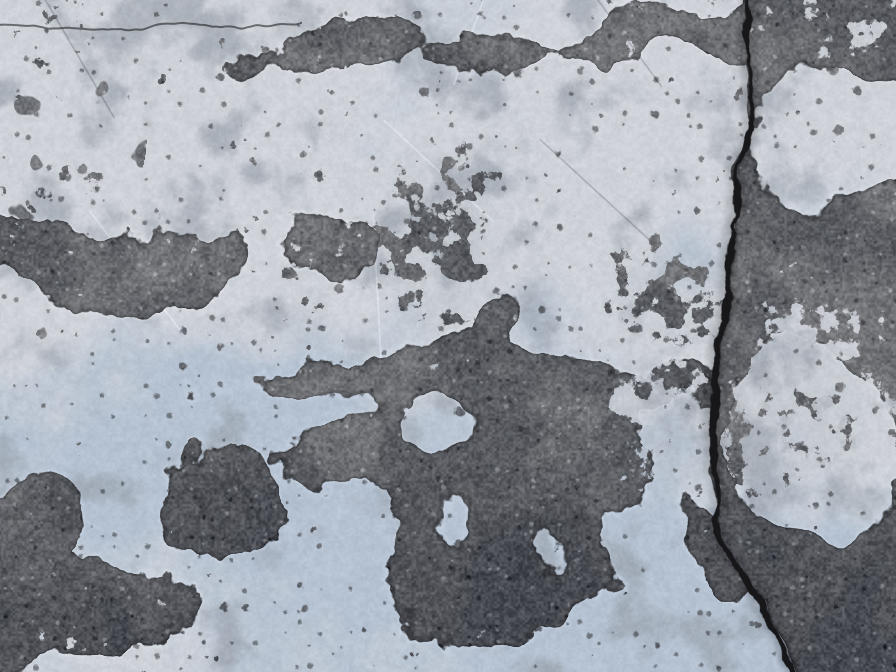
Write a Shadertoy shader that draws this texture.

```glsl
// Weathered wall: pale paint peeling off grainy grey concrete, split by a crack.
#define PAINT_COOL vec3(0.71, 0.76, 0.82)
#define PAINT_PALE vec3(0.81, 0.825, 0.85)
#define PAINT_DIRTY vec3(0.58, 0.61, 0.65)
#define STONE_LIGHT vec3(0.45, 0.455, 0.47)
#define STONE_MID vec3(0.35, 0.36, 0.38)
#define STONE_DAMP vec3(0.24, 0.25, 0.28)
#define EDGE_ROUGHNESS 0.085
#define STONE_GRAIN 0.22
#define PAINT_GRAIN 0.07
#define CRACK_WIDTH 0.0042

float hash(vec2 p) {
    vec3 q = fract(p.xyx * 0.1031);
    q += dot(q, q.yzx + 33.33);
    return fract((q.x + q.y) * q.z);
}

float noise(vec2 p) {
    vec2 i = floor(p), f = fract(p);
    f = f * f * (3.0 - 2.0 * f);
    vec2 e = vec2(0, 1);
    return mix(mix(hash(i), hash(i + e.yx), f.x),
               mix(hash(i + e), hash(i + e.yy), f.x), f.y);
}

float fbm(vec2 p) {
    float sum = 0.0, amp = 0.5;
    p += 40.0;
    for (int i = 0; i < 5; i++) {
        sum += amp * noise(p);
        p = mat2(1.6, 1.2, -1.2, 1.6) * p + 7.3;
        amp *= 0.5;
    }
    return sum / 0.97;
}

// Ellipse, positive inside, roughly in canvas units
float patchAt(vec2 p, float x, float y, float w, float h) {
    return (1.0 - length((p - vec2(x, y)) / vec2(w, h))) * min(w, h);
}

// Soft ellipse, 1 at the centre
float zone(vec2 p, float x, float y, float w, float h) {
    return smoothstep(0.0, 0.7, 1.0 - length((p - vec2(x, y)) / vec2(w, h)));
}

// One ragged spot per grid cell, kept only in a share of the cells
float spots(vec2 p, float scale, float share) {
    p *= scale;
    vec2 id = floor(p);
    vec2 c = 0.3 + 0.4 * vec2(hash(id + 3.7), hash(id + 9.1));
    float r = mix(0.07, 0.26, hash(id + 5.3)) + 0.16 * (noise(p * 7.0) - 0.5);
    float aa = 1.2 * scale / iResolution.y;
    return smoothstep(aa, -aa, length(fract(p) - c) - r) * step(hash(id), share);
}

float crackX(float y) {
    return mix(1.06, 1.11, smoothstep(0.3, 0.85, y)) + 0.5 * max(0.23 - y, 0.0)
         + 0.035 * (fbm(vec2(y * 11.0, 3.0)) - 0.5);
}

// Large areas where the paint has come off, positive on bare stone
float peeling(vec2 p, float side, float rough) {
    float d = patchAt(p, 0.53, 0.94, 0.10, 0.05);              // upper seam
    d = max(d, patchAt(p, 0.85, 0.925, 0.31, 0.024));
    d = max(d, patchAt(p, 0.15, 0.60, 0.19, 0.065));           // left hollow
    d = max(d, patchAt(p, 0.48, 0.65, 0.045, 0.042));
    d = max(d, patchAt(p, 0.745, 0.52, 0.024, 0.06));
    d = max(d, patchAt(p, 0.68, 0.435, 0.42, 0.048));          // middle band
    d = max(d, patchAt(p, 0.76, 0.33, 0.21, 0.14));
    d = max(d, patchAt(p, 0.73, 0.15, 0.165, 0.12));
    d = max(d, patchAt(p, 0.50, 0.31, 0.10, 0.06));
    d = max(d, patchAt(p, 0.32, 0.26, 0.10, 0.075));           // lower left
    d = max(d, patchAt(p, 0.04, 0.22, 0.09, 0.08));
    d = max(d, patchAt(p, 0.12, 0.10, 0.17, 0.08));
    d = max(d, patchAt(p, 1.05, 0.17, 0.06, 0.06));
    d = max(d + rough, side + 0.3 * rough);                    // right of crack
    // Paint that still holds
    float kept = patchAt(p, 1.27, 0.81, 0.17, 0.10);
    kept = max(kept, patchAt(p, 1.21, 0.34, 0.13, 0.13));
    kept = max(kept, patchAt(p, 0.48, 0.39, 0.11, 0.024));
    kept = max(kept, patchAt(p, 0.655, 0.365, 0.055, 0.035));
    kept = max(kept, patchAt(p, 0.695, 0.235, 0.024, 0.036));
    kept = max(kept, patchAt(p, 0.81, 0.175, 0.022, 0.032));
    return min(d, -kept + 0.7 * rough);
}

void mainImage(out vec4 fragColor, in vec2 fragCoord) {
    vec2 p = fragCoord / iResolution.y;
    float px = 1.0 / iResolution.y;
    float broad = fbm(p * 3.0), ragged = fbm(p * 11.0 + 5.0), fine = fbm(p * 42.0);
    float side = p.x - crackX(p.y);

    // Peeled areas with wandering outlines
    vec2 warp = vec2(fbm(p * 6.0 + 11.0), fbm(p * 6.0 + 27.0)) - 0.5;
    float rough = EDGE_ROUGHNESS * (ragged - 0.5) + 0.016 * (fine - 0.5);
    float d = peeling(p + 0.12 * warp, side, rough);
    float bare = smoothstep(-px, px, d);

    // Speckled wear in the paint, and paint flecks left on the stone
    float wear = max(zone(p, 0.66, 0.64, 0.13, 0.19), 0.8 * zone(p, 0.45, 0.56, 0.06, 0.11));
    wear = max(wear, 0.85 * zone(p, 1.01, 0.56, 0.15, 0.13));
    wear = max(wear, 0.75 * zone(p, 1.17, 0.40, 0.16, 0.17));
    float frost = max(zone(p, 0.98, 0.36, 0.13, 0.15), zone(p, 1.20, 0.42, 0.17, 0.20));
    frost = max(frost, 0.5 * zone(p, 1.25, 0.97, 0.18, 0.10));
    float patchy = fine + 0.5 * (ragged - 0.5);
    bare = max(bare, smoothstep(-0.03, 0.03, patchy - 0.83 + 0.36 * wear));
    float fleck = fbm(p * 48.0 + 60.0) + 0.5 * (broad - 0.5);
    bare *= 1.0 - 0.9 * smoothstep(-0.04, 0.04, fleck - 0.86 + 0.36 * frost);

    // Small chips and splashed blots
    float blots = spots(p, 11.0, 0.75) * step(0.1, zone(p, 0.08, 0.79, 0.16, 0.16));
    bare = max(bare, 0.85 * max(blots, spots(p + 2.3, 34.0, 0.07)));

    // Paint
    float grain = noise(p * 290.0) - 0.5, coarse = noise(p * 130.0) - 0.5;
    float warmth = smoothstep(0.36, 0.62, broad + 0.3 * (p.y - 0.5) + 0.25 * (ragged - 0.5));
    vec3 paint = mix(PAINT_COOL, PAINT_PALE, warmth);
    float dirt = smoothstep(0.52, 0.8, fbm(p * 15.0 + 80.0)) + 0.45 * max(wear, frost) * fine;
    paint = mix(paint, PAINT_DIRTY, 0.6 * clamp(dirt, 0.0, 1.0));
    paint += PAINT_GRAIN * (0.5 * grain + 0.5 * coarse);
    paint += 0.035 * smoothstep(-0.008, 0.0, d);
    paint *= 1.0 - 0.4 * spots(p + 7.0, 62.0, 0.1);

    // Hairline scratches, pale and dark in turn
    for (int i = 0; i < 7; i++) {
        float k = float(i);
        vec2 mid = vec2(1.05 * hash(vec2(k, 4.0)), 0.5 + 0.5 * hash(vec2(k, 8.0)));
        float a = 0.8 + 1.6 * hash(vec2(k, 15.0));
        vec2 dir = vec2(cos(a), sin(a)), q = p - mid;
        float along = clamp(dot(q, dir), -0.11, 0.11);
        float line = smoothstep(0.0022, 0.0004, length(q - dir * along));
        paint += line * (mod(k, 2.0) < 0.5 ? 0.06 : -0.13);
    }
    float hair = abs(p.y - 0.965 - 0.05 * (fbm(vec2(p.x * 7.0, 1.0)) - 0.5));
    paint *= 1.0 - 0.5 * smoothstep(0.0025, 0.0005, hair) * step(p.x, 0.45);

    // Stone: mottled, damp near the ground, with sand and pebbles
    vec3 stone = mix(STONE_MID, STONE_LIGHT, smoothstep(0.38, 0.6, fbm(p * 8.0 + 31.0)));
    float damp = smoothstep(0.32, 0.1, p.y + 0.4 * (broad - 0.5));
    stone = mix(stone, STONE_DAMP, 0.65 * damp);
    stone += STONE_GRAIN * (0.6 * grain + 0.4 * coarse);
    stone += 0.17 * spots(p + 4.0, 75.0, 0.13) - 0.13 * spots(p + 1.0, 68.0, 0.16);
    stone *= 1.0 - 0.28 * smoothstep(0.007, 0.0, d) * step(0.0, d);

    // Main crack
    vec3 col = mix(paint, stone, bare);
    float gap = abs(side + 0.012 * (fine - 0.5));
    float width = CRACK_WIDTH * (0.5 + noise(vec2(p.y * 24.0, 6.0)));
    col *= 1.0 - 0.22 * smoothstep(0.022, 0.0, gap);
    col = mix(col, vec3(0.09, 0.09, 0.1), smoothstep(width + px, width - px, gap));
    fragColor = vec4(clamp(col, 0.0, 1.0), 1.0);
}
```
